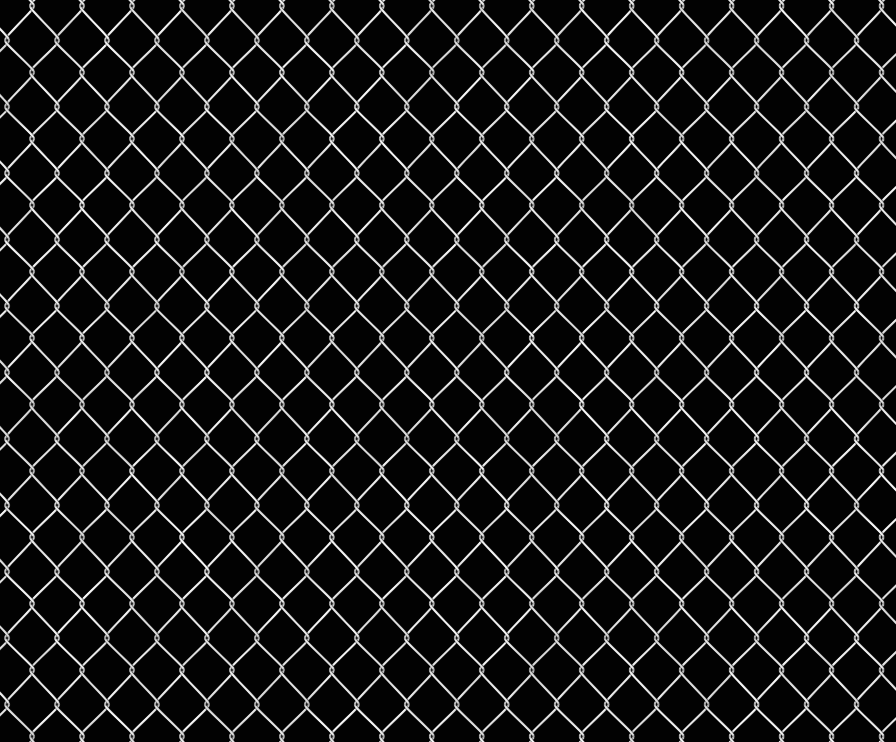
Reproduce this pattern procedurally as a Shadertoy shader.

```glsl
// Chain-link fence: bright steel wires hooked together on a black ground.
// Each wire is a rounded vertical zigzag; neighbours mirror each other and
// overlap at their bends, swapping front and back halfway through each joint.

#define LINKS_ACROSS 17.93            // meshes along the canvas width
#define LINK_HEIGHT 1.329             // mesh height in mesh widths
#define ORIGIN vec2(0.642, 0.117)     // first joint, from the top left
#define LOWER_BEND 0.52               // phase of the offset row of joints
#define WIRE_RADIUS 0.0245
#define HOOK 0.036                    // how far a bend passes its joint
#define SHARPNESS 0.97                // 1.0 gives a pointed zigzag
#define GROUND vec3(0.006)
#define STEEL_EDGE 0.42
#define STEEL_SHINE 0.92
#define WEAR 0.14

float hash(vec2 p) {
    p = fract(p * vec2(0.1031, 0.1137));
    p += dot(p, p.yx + 33.33);
    return fract((p.x + p.y) * p.x * 91.7);
}

// Smooth brightness variation along one wire
float wearNoise(float wire, float y) {
    float i = floor(y), f = fract(y);
    return mix(hash(vec2(wire, i) + 57.0), hash(vec2(wire, i + 1.0) + 57.0),
               f * f * (3.0 - 2.0 * f));
}

// Rounded triangle wave: -1 at the main joints, +1 at the offset joints
float zigzag(float y) {
    float v = fract(y / LINK_HEIGHT);
    float t = v < LOWER_BEND ? v / LOWER_BEND : (1.0 - v) / (1.0 - LOWER_BEND);
    return -asin(SHARPNESS * cos(3.14159 * t)) / asin(SHARPNESS);
}

float wireX(float wire, float y) {
    float side = mod(wire, 2.0) < 0.5 ? 1.0 : -1.0;
    return 0.25 + 0.5 * wire + side * (0.25 + HOOK) * zigzag(y);
}

// Returns brightness, coverage and contact shadow of one wire
vec3 drawWire(vec2 p, float wire, float pixel) {
    float e = 0.01;
    float slope = (wireX(wire, p.y + e) - wireX(wire, p.y - e)) / (2.0 * e);
    float d = (p.x - wireX(wire, p.y)) / sqrt(1.0 + slope * slope);

    // Round steel section, lit slightly from the left
    float h = clamp(d / WIRE_RADIUS + 0.15, -1.0, 1.0);
    float shade = mix(STEEL_EDGE, STEEL_SHINE, sqrt(1.0 - h * h));
    shade *= mix(0.70, 1.0, smoothstep(0.1, 0.8, abs(slope)));
    shade *= 1.0 + WEAR * (wearNoise(wire, p.y * 2.3) - 0.5);

    float cover = clamp((WIRE_RADIUS - abs(d)) / pixel + 0.5, 0.0, 1.0);
    float shadow = 1.0 - smoothstep(WIRE_RADIUS, 2.2 * WIRE_RADIUS, abs(d));
    return vec3(shade, cover, shadow);
}

void mainImage(out vec4 fragColor, in vec2 fragCoord) {
    float pixel = LINKS_ACROSS / iResolution.x;
    vec2 p = vec2(fragCoord.x, iResolution.y - fragCoord.y) * pixel - ORIGIN;

    // The two wires that meet in the nearest column of joints
    float column = floor(2.0 * p.x + 0.5);
    vec3 left = drawWire(p, column - 1.0, pixel);
    vec3 right = drawWire(p, column, pixel);

    // The left wire lies in front above a joint, behind below it
    float joint = mod(column, 2.0) < 0.5 ? 0.0 : LOWER_BEND;
    bool above = fract(p.y / LINK_HEIGHT - joint) > 0.5;
    vec3 front = above ? left : right;
    vec3 back = above ? right : left;

    vec3 color = mix(GROUND, vec3(back.x * (1.0 - 0.35 * front.z)), back.y);
    color = mix(color, vec3(front.x), front.y);
    fragColor = vec4(color, 1.0);
}
```
